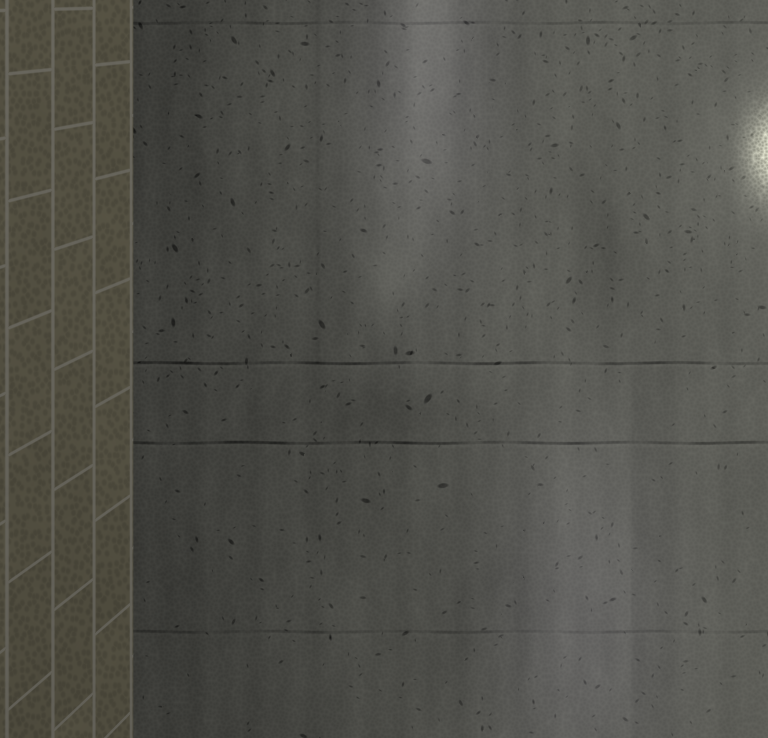
Write a Shadertoy shader that draws this texture.

```glsl
// A dim concrete wall with cast seams, pits and soft reflected light, beside
// a receding strip of brick tiles. Tiles use a projective running-bond grid;
// concrete stacks light pools, layered sines and cellular pits.
#define WALL_EDGE 0.1735
#define HORIZON 0.0136
#define GROUT_WIDTH 0.0021
#define PIT_DEPTH 0.12
#define GRAIN 0.035
#define MOTTLE 0.016
#define SEAM_DEPTH 0.13
#define TILE_COLOR vec3(0.325, 0.312, 0.255)
#define GROUT_COLOR vec3(0.425, 0.417, 0.385)
#define CONCRETE_TINT vec3(1.0, 1.005, 0.94)

vec2 hash2(vec2 p) {
    p = fract(p * vec2(0.1031, 0.1137));
    p += dot(p, p.yx + 33.3);
    return fract(vec2(p.x * p.y * 95.4, (p.x + p.y) * p.x * 71.7));
}

// Distance to the nearest scattered point, in cells
float cellular(vec2 p) {
    vec2 cell = floor(p), f = fract(p);
    float d = 2.0;
    for (int j = -1; j <= 1; j++)
    for (int i = -1; i <= 1; i++) {
        vec2 o = vec2(i, j);
        d = min(d, length(o + hash2(cell + o + 17.0) - f));
    }
    return d;
}

// Layered, rotated sines: a soft stain field near -1..1
float stains(vec2 p) {
    float sum = 0.0, amp = 0.5;
    for (int i = 0; i < 5; i++) {
        p += 0.6 * sin(p.yx * 1.3 + float(i));
        sum += amp * sin(p.x + 1.7) * sin(p.y + 0.4);
        p = mat2(1.5, 1.1, -1.1, 1.5) * p;
        amp *= 0.62;
    }
    return sum;
}

// Sparse tilted pits; density is the share of occupied cells
float pits(vec2 p, float density, float blur) {
    vec2 cell = floor(p), f = fract(p);
    float mask = 0.0;
    for (int j = -1; j <= 1; j++)
    for (int i = -1; i <= 1; i++) {
        vec2 o = vec2(i, j);
        vec2 place = hash2(cell + o + 41.0), kind = hash2(cell + o + 93.0);
        float a = (kind.y - 0.5) * 3.0;
        vec2 d = mat2(cos(a), -sin(a), sin(a), cos(a)) * (o + place - f);
        float radius = mix(0.09, 0.26, place.y * place.x);
        float edge = length(d * vec2(1.5, 0.7)) - radius;
        mask = max(mask, step(kind.x, density) * (1.0 - smoothstep(-blur, blur, edge)));
    }
    return mask;
}

float pool(vec2 q, vec2 center, vec2 size) {
    vec2 d = (q - center) / size;
    return exp(-dot(d, d));
}

// Broken horizontal casting joint with a faint lit lip below
float seam(vec2 q, float y, float px) {
    float d = q.y - y - 0.0008 * sin(q.x * 37.0 + y * 20.0);
    float broken = 0.5 + 0.35 * sin(q.x * 31.0 + y * 90.0) + 0.25 * sin(q.x * 113.0 + y * 50.0);
    float line = 1.0 - smoothstep(0.0006, 0.0018 + px, abs(d));
    return line * (0.25 + max(broken, 0.0) * 0.75) - 0.12 * pool(vec2(d), vec2(0.004), vec2(0.003));
}

vec3 concrete(vec2 q, vec2 s, float px) {
    // Broad light and shade
    float light = mix(0.235, 0.365, smoothstep(0.16, 0.80, q.x));
    light += 0.030 * pool(q, vec2(0.36, 0.20), vec2(0.10, 0.32));
    light += 0.105 * pool(q, vec2(0.555, 0.02), vec2(0.055, 0.17));
    light += 0.075 * pool(q, vec2(0.545, 0.22), vec2(0.075, 0.14));
    light += 0.060 * pool(q, vec2(0.51, 0.37), vec2(0.035, 0.06));
    light += 0.035 * pool(q, vec2(0.76, 0.80), vec2(0.08, 0.25));
    light -= 0.035 * pool(q, vec2(0.79, 0.34), vec2(0.045, 0.16));
    light -= 0.030 * pool(q, vec2(0.51, 0.56), vec2(0.14, 0.045));
    light -= 0.028 * pool(q, vec2(0.60, 0.85), vec2(0.11, 0.26));
    light -= 0.025 * pool(q, vec2(0.44, 0.67), vec2(0.06, 0.09));

    // Stains, vertical streaks and formwork steps
    float stain = stains(s * vec2(15.0, 10.0));
    light += MOTTLE * (stain + 0.6 * stains(s * vec2(65.0, 38.0) + 5.0));
    light += 0.005 * (sin(q.x * 71.0) + sin(q.x * 163.0 + 1.0));
    float lower = smoothstep(0.49, 0.50, q.y);
    light -= 0.018 * pool(vec2(q.x), vec2(0.414), vec2(0.004)) * (1.0 - lower);
    light -= 0.016 * lower * smoothstep(0.820, 0.824, q.x) * (1.0 - smoothstep(0.824, 0.92, q.x));

    // Pits and grain
    float upper = 1.0 - smoothstep(0.35, 0.62, q.y);
    float density = 0.07 + 0.13 * upper + 0.10 * stain;
    light -= PIT_DEPTH * pits(s * 95.0, density, 0.07 + 60.0 * px) * 0.8;
    light -= PIT_DEPTH * pits(s * 52.0 + 9.0, density * 0.4, 0.05 + 30.0 * px);
    float grain = cellular(s * 210.0) - 0.46;
    light += GRAIN * grain;

    // Casting joints
    light -= SEAM_DEPTH * (0.5 * seam(q, 0.031, px) + seam(q, 0.492, px)
           + seam(q, 0.600, px) + 0.45 * seam(q, 0.856, px));

    // Small lamp reflection on the right rim
    float lamp = pool(q, vec2(1.01, 0.205), vec2(0.034, 0.055));
    light += lamp * (0.36 + 0.35 * grain) + 0.08 * pool(q, vec2(1.0, 0.20), vec2(0.08, 0.12));
    vec3 color = light * CONCRETE_TINT;
    float cool = pool(q, vec2(0.56, 0.10), vec2(0.10, 0.25)) + pool(q, vec2(0.76, 0.85), vec2(0.12, 0.25));
    return color + vec3(0.004, 0.0, 0.018) * cool + vec3(0.05, 0.05, 0.02) * lamp;
}

vec3 tiles(vec2 q, vec2 s, float px) {
    float row = 0.174 - 0.159 * q.x;
    float u = 2.726 * (q.x - 0.0091) / row;
    float column = floor(u);
    float v = (q.y + HORIZON) / row - 0.16 - 0.5 * mod(column + 1.0, 2.0);
    float acrossU = abs(u - floor(u + 0.5)) * 0.055;
    float acrossV = abs(v - floor(v + 0.5)) * row * 0.93;
    float joint = 1.0 - smoothstep(GROUT_WIDTH - px, GROUT_WIDTH + px, min(acrossU, acrossV));
    float speck = smoothstep(0.15, 0.60, cellular(s * vec2(125.0, 95.0)));
    float tone = 0.92 + 0.11 * speck + 0.05 * (hash2(vec2(column, floor(v)) + 7.0).x - 0.5);
    tone += 0.025 * stains(s * 45.0);
    return mix(TILE_COLOR * tone, GROUT_COLOR, joint * 0.85) * (1.0 - 0.07 * q.y);
}

void mainImage(out vec4 fragColor, in vec2 fragCoord) {
    vec2 q = fragCoord / iResolution.xy;
    q.y = 1.0 - q.y; // measured downward from the top
    vec2 s = vec2(q.x, q.y * iResolution.y / iResolution.x);
    float px = 1.0 / iResolution.x;
    float wall = smoothstep(WALL_EDGE - px, WALL_EDGE + px, q.x);
    vec3 color = mix(tiles(q, s, px), concrete(q, s, px), wall);
    fragColor = vec4(clamp(color, 0.0, 1.0), 1.0);
}
```
